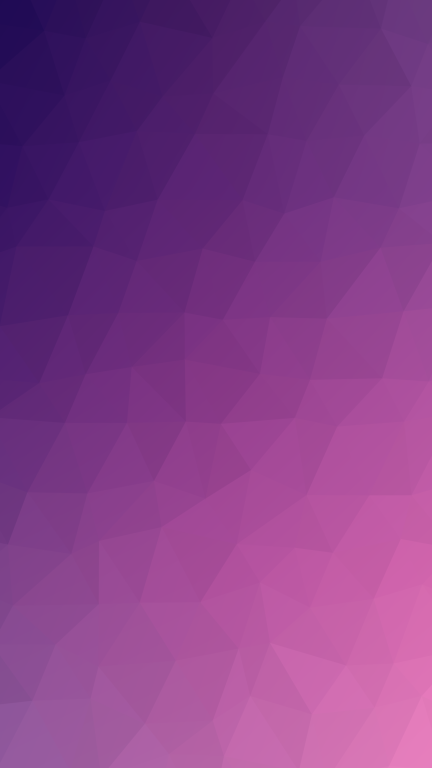
Give the GLSL for this background, as a WebGL 1 fragment shader.

```glsl
precision highp float;

uniform vec2 u_resolution;

const vec2 CELLS = vec2(7.6, 13.5);   // mesh cells across the canvas
const float JITTER = 0.56;            // vertex scatter, in cells
const float FLATNESS = 0.72;          // facet colour against smooth gradient
const float TINT = 0.028;             // brightness variation between facets
const float EDGE_SOFTNESS = 0.7;      // in screen samples

// Gradient colours: left, middle and right of five levels, bottom to top
const vec3 BASE_L = vec3(0.56, 0.35, 0.61);
const vec3 BASE_M = vec3(0.73, 0.40, 0.66);
const vec3 BASE_R = vec3(0.92, 0.51, 0.75);
const vec3 LOW_L = vec3(0.49, 0.26, 0.54);
const vec3 LOW_M = vec3(0.68, 0.31, 0.61);
const vec3 LOW_R = vec3(0.83, 0.40, 0.68);
const vec3 MID_L = vec3(0.34, 0.14, 0.45);
const vec3 MID_M = vec3(0.53, 0.22, 0.53);
const vec3 MID_R = vec3(0.68, 0.32, 0.62);
const vec3 HIGH_L = vec3(0.20, 0.07, 0.38);
const vec3 HIGH_M = vec3(0.37, 0.15, 0.46);
const vec3 HIGH_R = vec3(0.50, 0.25, 0.55);
const vec3 TOP_L = vec3(0.12, 0.04, 0.33);
const vec3 TOP_M = vec3(0.28, 0.11, 0.39);
const vec3 TOP_R = vec3(0.42, 0.23, 0.50);

vec2 hash2(vec2 p) {
  vec3 q = fract(p.xyx * vec3(0.1031, 0.1030, 0.0973));
  q += dot(q, q.yzx + 33.33);
  return fract((q.xx + q.yz) * q.zy);
}

vec3 blend3(vec3 left, vec3 middle, vec3 right, float x) {
  return x < 0.5 ? mix(left, middle, x * 2.0) : mix(middle, right, x * 2.0 - 1.0);
}

vec3 gradient(vec2 uv) {
  uv = clamp(uv, 0.0, 1.0);
  float level = uv.y * 4.0;
  vec3 color = blend3(BASE_L, BASE_M, BASE_R, uv.x);
  color = mix(color, blend3(LOW_L, LOW_M, LOW_R, uv.x), clamp(level, 0.0, 1.0));
  color = mix(color, blend3(MID_L, MID_M, MID_R, uv.x), clamp(level - 1.0, 0.0, 1.0));
  color = mix(color, blend3(HIGH_L, HIGH_M, HIGH_R, uv.x), clamp(level - 2.0, 0.0, 1.0));
  return mix(color, blend3(TOP_L, TOP_M, TOP_R, uv.x), clamp(level - 3.0, 0.0, 1.0));
}

// Scattered mesh vertex; odd rows are shifted by half a cell
vec2 vertex(vec2 id) {
  vec2 scatter = (hash2(id + 47.0) - 0.5) * JITTER;
  return id + vec2(0.5 * mod(id.y, 2.0), 0.0) + scatter;
}

// Signed distance to the line through a and b, positive on its left
float lineDistance(vec2 p, vec2 a, vec2 b) {
  vec2 along = normalize(b - a);
  return dot(p - a, vec2(-along.y, along.x));
}

// Facet colour in rgb and its coverage in a, both weighted for summing
vec4 facet(vec2 p, vec2 a, vec2 b, vec2 c, float softness) {
  float side = sign(lineDistance(c, a, b));
  float inside = side * lineDistance(p, a, b);
  inside = min(inside, side * lineDistance(p, b, c));
  inside = min(inside, side * lineDistance(p, c, a));
  float coverage = smoothstep(-softness, softness, inside);
  vec2 center = (a + b + c) / 3.0;
  float tint = 1.0 + (hash2(floor(center * 64.0)).x - 0.5) * 2.0 * TINT;
  return vec4(gradient(center / CELLS) * tint, 1.0) * coverage;
}

void main() {
  vec2 uv = gl_FragCoord.xy / u_resolution;
  vec2 p = uv * CELLS;
  vec2 cell = floor(p);
  float softness = EDGE_SOFTNESS * CELLS.y / u_resolution.y;
  vec4 sum = vec4(0.0);

  // Split each nearby quad along its shorter diagonal
  for (int j = -1; j <= 1; j++) {
    for (int i = -2; i <= 1; i++) {
      vec2 id = cell + vec2(float(i), float(j));
      vec2 a = vertex(id);
      vec2 b = vertex(id + vec2(1.0, 0.0));
      vec2 c = vertex(id + vec2(1.0, 1.0));
      vec2 d = vertex(id + vec2(0.0, 1.0));
      if (distance(a, c) < distance(b, d)) {
        sum += facet(p, a, b, c, softness) + facet(p, a, c, d, softness);
      } else {
        sum += facet(p, a, b, d, softness) + facet(p, b, c, d, softness);
      }
    }
  }

  vec3 smoothColor = gradient(uv);
  vec3 flatColor = sum.a > 0.001 ? sum.rgb / sum.a : smoothColor;
  gl_FragColor = vec4(mix(smoothColor, flatColor, FLATNESS), 1.0);
}
```
